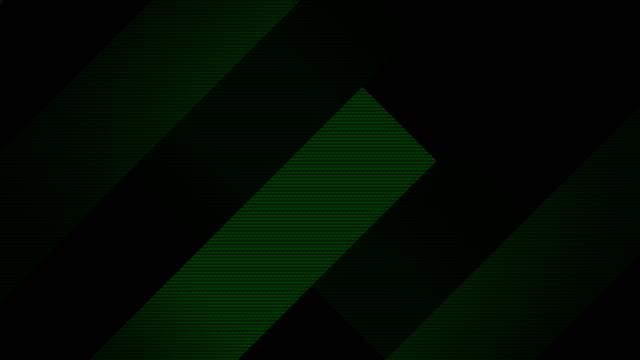
Write a WebGL 1 fragment shader that draws this background.

```glsl
precision mediump float;
// Dark green diagonal bands with soft fades, under fine horizontal scan lines.

uniform vec2 u_resolution;

#define BAND_START 0.0116
#define BAND_WIDTH 0.412
#define LINE_COUNT 108.0
#define LINE_DEPTH 0.27
#define DASH_COUNT 90.0
#define DASH_DEPTH 0.07
#define CENTRE_GREEN 0.215
#define FAINT_GREEN 0.045
#define TINT vec3(0.03, 1.0, 0.03)
#define BASE vec3(0.0, 0.004, 0.0)

const float TAU = 6.28318;

// Soft step whose edge is about one pixel wide
float edge(float at, float value) {
  float blur = 1.0 / u_resolution.y;
  return smoothstep(at - blur, at + blur, value);
}

// Coverage of the band with the given index, along the across axis
float bandMask(float index, float across) {
  float start = BAND_START + index * BAND_WIDTH;
  return edge(start, across) - edge(start + BAND_WIDTH, across);
}

// Horizontal lines broken by dashes that shift from row to row
float scanLines(vec2 p) {
  float row = floor(p.y * LINE_COUNT);
  float line = 1.0 - LINE_DEPTH + LINE_DEPTH * sin(TAU * p.y * LINE_COUNT);
  float dash = 1.0 + DASH_DEPTH * sin(TAU * (p.x * DASH_COUNT + 0.5 * row));
  return line * dash;
}

void main() {
  // Height units, with the composition centred horizontally
  vec2 p = gl_FragCoord.xy / u_resolution.y;
  p.x += 0.8889 - 0.5 * u_resolution.x / u_resolution.y;

  // Diagonal axes: across the bands, and along them to the upper right
  float across = p.x + 1.0 - p.y;
  float along = p.x - 1.0 + p.y;
  float slot = fract((across - BAND_START) / BAND_WIDTH);

  // Light of each band, fading along its length and width
  float corner = 0.12;
  float left = 0.025 + 0.12 * smoothstep(-0.6, 0.45, along) * mix(0.25, 1.0, slot);
  float upper = FAINT_GREEN * smoothstep(-0.18, 0.25, along)
              * (1.0 - smoothstep(0.5, 1.15, along));
  float centre = CENTRE_GREEN * mix(0.3, 1.0, smoothstep(-0.75, -0.2, along))
               * (1.0 - edge(0.766, along));
  float lower = FAINT_GREEN * edge(0.07, along)
              * (1.0 - smoothstep(0.15, 0.98, along));
  float right = 0.03 + 0.1 * (1.0 - slot) * (1.0 - smoothstep(0.3, 1.6, along));

  float green = corner * bandMask(-1.0, across)
              + left * bandMask(1.0, across)
              + upper * bandMask(2.0, across)
              + centre * bandMask(3.0, across)
              + lower * bandMask(4.0, across)
              + right * bandMask(5.0, across);

  gl_FragColor = vec4(BASE + TINT * green * scanLines(p), 1.0);
}
```
